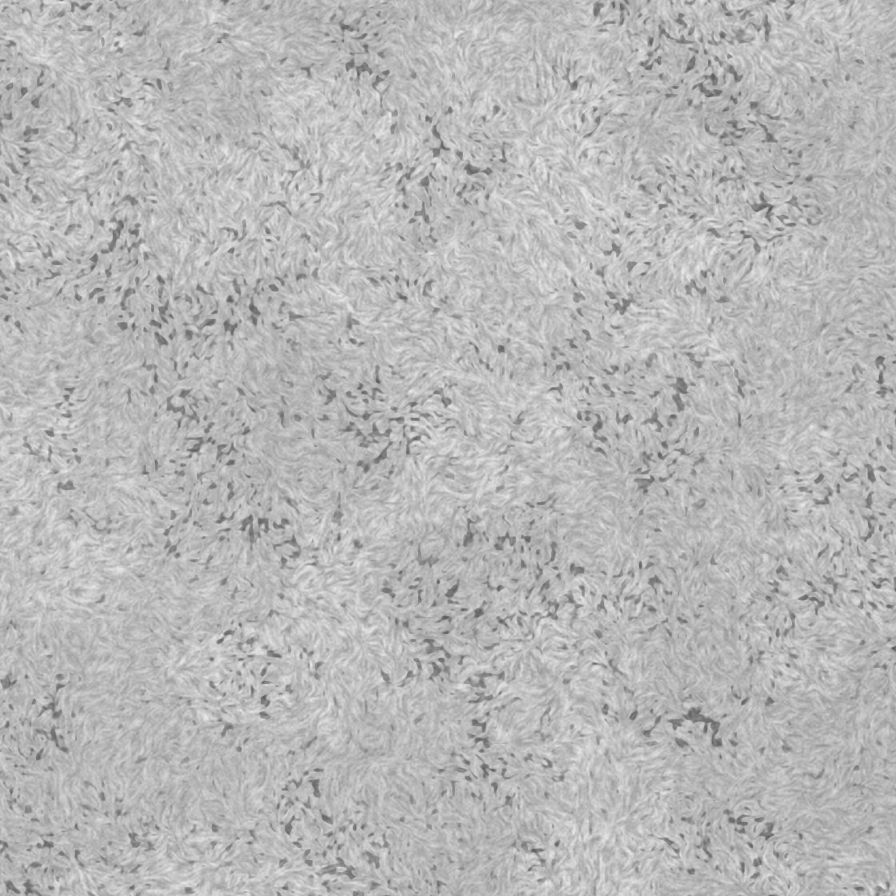
A Shadertoy shader for this texture:

```glsl
float hash(vec2 cell) {
    uvec2 q = uvec2(ivec2(cell)) * uvec2(1597334677u, 3812015801u);
    uint h = (q.x ^ q.y) * 1597334677u;
    h = (h ^ (h >> 15)) * 2246822519u;
    return float((h ^ (h >> 13)) & 65535u) / 65535.0;
}

float noise(vec2 p) {
    vec2 i = floor(p), f = fract(p);
    f = f * f * (3.0 - 2.0 * f);
    return mix(mix(hash(i), hash(i + vec2(1, 0)), f.x),
               mix(hash(i + vec2(0, 1)), hash(i + vec2(1, 1)), f.x), f.y);
}

float fbm(vec2 p) {
    float sum = 0.0, weight = 0.5;
    for (int i = 0; i < 5; i++) {
        sum += weight * noise(p);
        p = mat2(1.6, 1.2, -1.2, 1.6) * p + 17.3;
        weight *= 0.5;
    }
    return sum / 0.97;
}

void mainImage(out vec4 fragColor, in vec2 fragCoord) {
    vec2 uv = fragCoord / iResolution.y;

    // Broad cloudy tone, pale islands and zones where dark flecks gather
    vec2 warp = vec2(fbm(uv * 18.0 + 3.0), fbm(uv * 18.0 + 41.0)) - 0.5;
    float cloud = fbm(uv * 6.0 + 9.0);
    float island = smoothstep(0.48, 0.62, fbm(uv * 8.0 + warp + 70.0));
    float cluster = smoothstep(0.34, 0.66, fbm(uv * 15.0 + warp + 120.0));

    // Short fibres and small flecks smeared along a locally turning direction
    float angle = 6.0 * noise(uv * 5.0 + 30.0) + 3.0 * noise(uv * 60.0 + 55.0);
    vec2 along = vec2(cos(angle), sin(angle));
    float fibre = 0.0, fleck = 0.0;
    for (int i = -3; i <= 3; i++) {
        vec2 offset = along * float(i) * 0.0013;
        fibre += noise((uv + offset) * 340.0) / 7.0;
        fleck += noise((uv + offset * 0.7) * 235.0 + 200.0) / 7.0;
    }
    fleck = mix(fleck, noise(uv * 105.0 + 13.0), 0.3);
    float dark = smoothstep(0.0, 0.22, 0.33 + 0.13 * cluster - fleck);
    float grain = noise(uv * 420.0 + 310.0) - 0.5;

    // Combine into neutral grey
    float grey = 0.738 + 0.034 * (island - 0.4) + 0.07 * (cloud - 0.5);
    grey += (0.25 + 0.08 * island) * (fibre - 0.5) + 0.07 * grain;
    grey -= dark * (0.15 + 0.1 * cluster);
    fragColor = vec4(vec3(clamp(grey, 0.2, 0.9)), 1.0);
}
```
